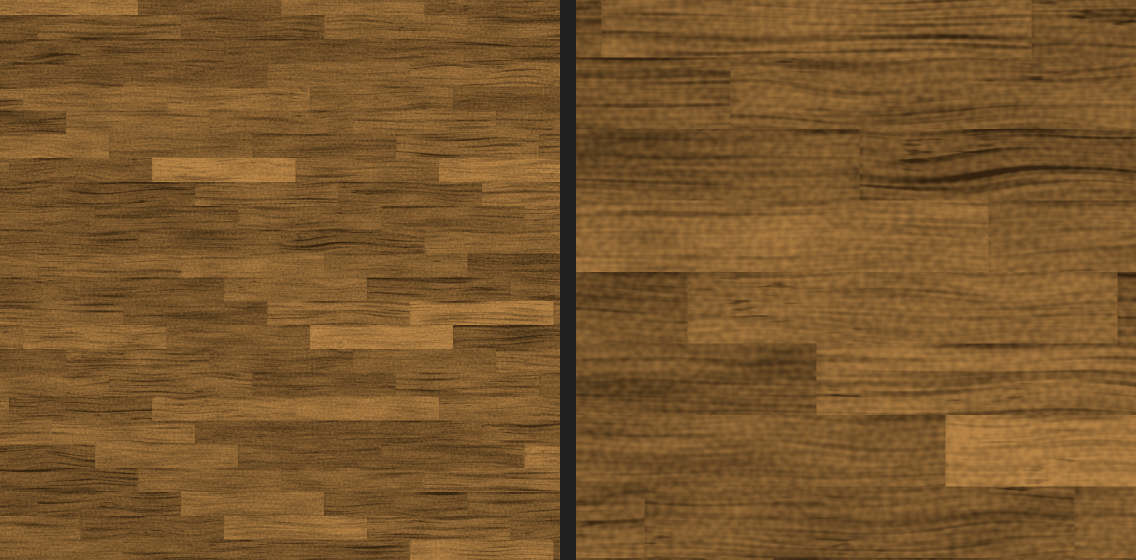
Left: the whole. Right: its middle third, enlarged.
A WebGL 2 fragment shader for this texture:

```glsl
#version 300 es
precision highp float;

uniform vec2 u_resolution;
out vec4 fragColor;

// Integer hash giving two values in 0..1
vec2 hash2(vec2 cell) {
  uvec2 q = uvec2(ivec2(cell)) * uvec2(1597334673u, 3812015801u);
  uint n = (q.x ^ q.y) * 1597334673u;
  n = (n ^ (n >> 15)) * 2246822519u;
  n ^= n >> 13;
  return vec2(n & 65535u, n >> 16) / 65535.0;
}

float cornerSlope(vec2 cell, vec2 offset) {
  float angle = 6.28318 * hash2(cell).x;
  return dot(vec2(cos(angle), sin(angle)), offset);
}

float gradientNoise(vec2 p) {
  vec2 i = floor(p), f = fract(p);
  vec2 w = f * f * f * (f * (f * 6.0 - 15.0) + 10.0);
  vec2 e = vec2(1.0, 0.0);
  return mix(mix(cornerSlope(i, f), cornerSlope(i + e, f - e), w.x),
             mix(cornerSlope(i + e.yx, f - e.yx), cornerSlope(i + 1.0, f - 1.0), w.x), w.y);
}

vec3 parquet(vec2 uv) {
  // Rows counted downwards, each shifted by 0.3 of a plank
  float y = (1.0 - uv.y) * 23.48 + 0.373;
  float row = floor(y);
  float x = uv.x * 3.908 - 0.962 - 0.3 * row;
  vec2 plank = vec2(floor(x), row);
  vec2 local = vec2(x, y) - plank;
  vec2 shade = hash2(plank + 411.0);
  vec2 kind = hash2(plank + 873.0);
  vec2 seed = floor(hash2(plank + 157.0) * 900.0);

  // Base tone: mostly middle browns, a few pale planks
  float tone = mix(0.37, 0.84, pow(shade.x, 1.5)) + 0.32 * step(0.91, shade.y);

  // Bending grain with long dark streaks and finer fibres
  vec2 grain = local;
  grain.y += mix(0.08, 0.35, kind.y) * gradientNoise(local * vec2(2.2, 0.8) + seed);
  float streak = gradientNoise(grain * vec2(1.1, 6.0) + seed + 31.0);
  float line = gradientNoise(grain * vec2(1.9, 12.0) + seed + 67.0);
  float fibre = gradientNoise(grain * vec2(7.0, 19.0) + seed + 93.0);
  float strength = mix(0.3, 1.0, kind.x);
  tone -= strength * (0.5 * smoothstep(0.0, 0.5, streak) + 0.55 * smoothstep(0.08, 0.45, line));
  tone += 0.3 * fibre + 0.28 * gradientNoise(local * vec2(3.0, 1.6) + seed + 12.0);

  // Short dark pores, dense only on some planks
  float pores = gradientNoise(local * vec2(12.0, 17.0) + seed + 140.0);
  float cluster = smoothstep(0.0, 0.4, gradientNoise(local * vec2(3.0, 2.0) + seed + 210.0));
  tone -= 0.5 * step(0.5, kind.y) * cluster * smoothstep(0.2, 0.45, pores);

  // Fine speckle of the surface
  tone += 0.36 * gradientNoise(local * vec2(58.0, 10.7) + seed + 300.0);

  // Uneven dark upper edge and faint end joint
  float edgeWear = smoothstep(-0.1, 0.4, gradientNoise(vec2(local.x * 3.0, 0.5) + seed));
  tone -= 0.45 * edgeWear * (1.0 - smoothstep(0.03, 0.12, local.y));
  tone -= 0.08 * (1.0 - smoothstep(0.003, 0.012, local.x));

  return mix(vec3(0.33, 0.23, 0.11), vec3(0.64, 0.46, 0.24), clamp(tone, -0.4, 1.25));
}

void main() {
  // Four samples smooth the plank edges
  vec3 color = vec3(0.0);
  for (int i = 0; i < 4; i++) {
    vec2 shift = vec2(i & 1, i >> 1) * 0.5 - 0.25;
    color += 0.25 * parquet((gl_FragCoord.xy + shift) / u_resolution);
  }
  fragColor = vec4(color, 1.0);
}
```
